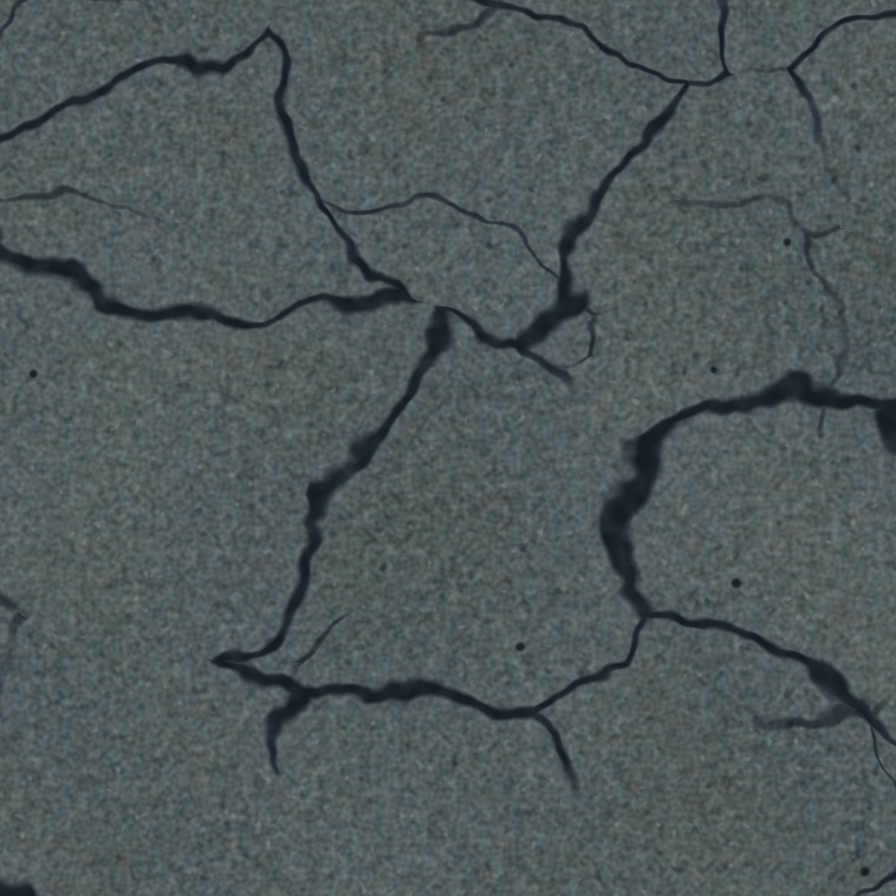
Reproduce this texture procedurally as a Shadertoy shader.

```glsl
vec2 hash2(vec2 p) {
    vec3 q = fract(p.xyx * vec3(0.1031, 0.1030, 0.0973));
    q += dot(q, q.yzx + 33.33);
    return fract((q.xx + q.yz) * q.zy);
}

float cornerSlope(vec2 cell, vec2 corner, vec2 local) {
    return dot(hash2(cell + corner) * 2.0 - 1.0, local - corner);
}

// Gradient noise, roughly -0.7 to 0.7
float gradientNoise(vec2 p) {
    vec2 cell = floor(p), f = fract(p);
    vec2 u = f * f * f * (f * (f * 6.0 - 15.0) + 10.0);
    float low = mix(cornerSlope(cell, vec2(0, 0), f), cornerSlope(cell, vec2(1, 0), f), u.x);
    float high = mix(cornerSlope(cell, vec2(0, 1), f), cornerSlope(cell, vec2(1, 1), f), u.x);
    return mix(low, high, u.y);
}

vec2 noisePair(vec2 p) {
    return vec2(gradientNoise(p), gradientNoise(p + vec2(41.3, 17.9)));
}

// Bends straight cell borders into wandering, ragged lines
vec2 warp(vec2 p) {
    return p + 0.11 * noisePair(p * 4.0 + 3.0)
             + 0.036 * noisePair(p * 13.0 + 8.0)
             + 0.010 * noisePair(p * 42.0 + 5.0);
}

vec2 seedPoint(vec2 cell) {
    return cell + 0.12 + 0.76 * hash2(cell + 19.0);
}

// Cell-border cracks: x = darkness, y = pale rim around them
vec2 crackNetwork(vec2 p, float scale, float maxWidth, float coverage) {
    vec2 q = p * scale, home = floor(q), nearestCell = home;
    float nearest = 1e5;
    for (int y = -2; y <= 2; y++)
    for (int x = -2; x <= 2; x++) {
        vec2 cell = home + vec2(x, y);
        float d = length(seedPoint(cell) - q);
        if (d < nearest) { nearest = d; nearestCell = cell; }
    }

    vec2 here = seedPoint(nearestCell) - q;
    float swell = gradientNoise(p * 9.0 + 31.0);
    float fade = gradientNoise(p * 4.5 + 57.0);
    vec2 result = vec2(0.0);
    for (int y = -2; y <= 2; y++)
    for (int x = -2; x <= 2; x++) {
        vec2 cell = nearestCell + vec2(x, y);
        if (x == 0 && y == 0) continue;
        vec2 there = seedPoint(cell) - q;
        float d = dot(0.5 * (here + there), normalize(there - here)) / scale;
        // The sum of both cells gives each border the same traits on both sides
        vec2 trait = hash2(nearestCell + cell + 71.0);
        float presence = smoothstep(-0.12, 0.16, fade + trait.y + coverage - 1.0);
        float width = maxWidth * mix(0.38, 1.0, trait.x * trait.x) * (1.0 + 1.1 * swell);
        width *= mix(0.35, 1.0, presence);
        float line = 1.0 - smoothstep(width * 0.35, width + 0.0035, d);
        float rim = exp(-pow(d / (width * 2.0 + 0.007), 2.0));
        result = max(result, presence * vec2(line, rim));
    }
    return result;
}

// Sparse small round holes
float pits(vec2 p, float scale) {
    vec2 cell = floor(p * scale);
    vec2 trait = hash2(cell + 113.0);
    vec2 center = 0.3 + 0.4 * hash2(cell + 207.0);
    float radius = mix(0.003, 0.007, trait.y);
    float d = length(fract(p * scale) - center) / scale;
    return step(0.965, trait.x) * (1.0 - smoothstep(radius * 0.5, radius + 0.002, d));
}

// Soft mineral grain in several sizes
float grain(vec2 p) {
    return 0.050 * gradientNoise(p * 38.0)
         + 0.105 * gradientNoise(p * 82.0 + 11.0)
         + 0.125 * gradientNoise(p * 155.0 + 23.0);
}

void mainImage(out vec4 fragColor, in vec2 fragCoord) {
    vec2 uv = fragCoord / iResolution.y;
    const vec3 stone = vec3(0.322, 0.361, 0.362);
    const vec3 paleSpeck = vec3(0.50, 0.53, 0.53);
    const vec3 blueDust = vec3(0.345, 0.385, 0.415);
    const vec3 crackDark = vec3(0.085, 0.115, 0.138);

    // Asphalt surface
    float patches = gradientNoise(uv * 3.5 + 67.0);
    vec3 color = stone + 0.030 * patches;
    color += vec3(0.012, 0.003, -0.018) * gradientNoise(uv * 6.0 + 91.0);
    color += grain(uv);
    color += vec3(0.03, 0.0, -0.03) * gradientNoise(uv * 60.0 + 133.0);
    float specks = smoothstep(0.28, 0.58, gradientNoise(uv * 95.0 + 151.0));
    color = mix(color, paleSpeck, 0.6 * specks);
    float flecks = smoothstep(0.30, 0.58, gradientNoise(uv * 78.0 + 173.0));
    color = mix(color, crackDark, 0.38 * flecks);

    // Broad cracks and faint hairlines
    vec2 bent = warp(uv) * vec2(0.88, 1.08);
    vec2 broad = crackNetwork(bent + 2.7, 3.0, 0.0125, 0.72);
    vec2 hairline = crackNetwork(bent + 6.1, 3.6, 0.0050, 0.22);
    float rim = max(broad.y, 0.4 * hairline.y);
    color = mix(color, blueDust + 0.6 * grain(uv), 0.45 * rim);

    float rough = 0.92 + 0.35 * gradientNoise(uv * 48.0 + 211.0);
    float darkness = max(broad.x, 0.72 * hairline.x) * rough;
    darkness = max(darkness, 0.9 * pits(uv, 13.0));
    color = mix(color, crackDark, clamp(darkness, 0.0, 1.0));
    fragColor = vec4(clamp(color, 0.0, 1.0), 1.0);
}
```
